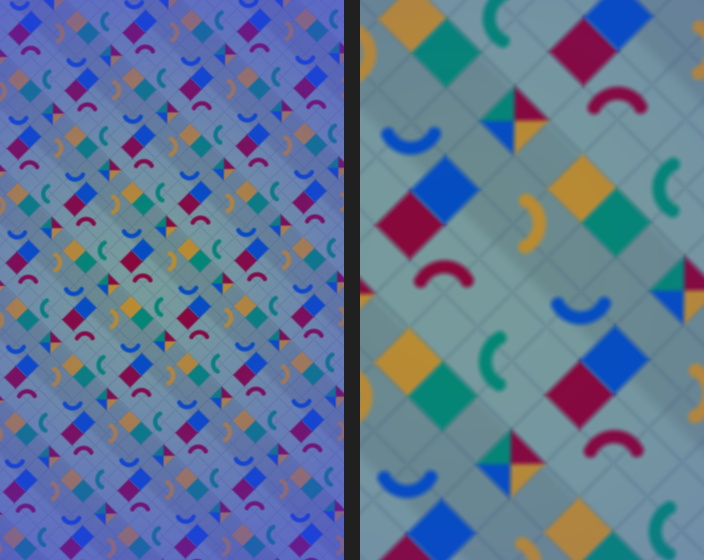
Left, the full canvas; right, a detail of the centre.
Reproduce this pattern procedurally as a WebGL 2 fragment shader.

```glsl
#version 300 es
precision highp float;

uniform vec2 u_resolution;
out vec4 fragColor;

const float CELLS = 5.0;                        // cells per side of a repeat
const vec2 CELL_SIZE = vec2(0.02922, 0.02859);  // in canvas heights
const vec2 ANCHOR = vec2(0.2142, 0.5326);       // left corner of a red cell

const vec3 GROUND = vec3(0.455, 0.60, 0.56);
const vec3 GROUT = vec3(0.22, 0.32, 0.42);
const vec3 RED = vec3(0.55, 0.02, 0.18);
const vec3 BLUE = vec3(0.0, 0.31, 0.74);
const vec3 TEAL = vec3(0.0, 0.55, 0.42);
const vec3 OCHRE = vec3(0.76, 0.57, 0.14);
const vec3 HAZE = vec3(0.25, 0.20, 0.95);

// Offset from a point to its nearest repeat.
vec2 wrapOffset(vec2 p, vec2 center) {
  return mod(p - center + 0.5 * CELLS, CELLS) - 0.5 * CELLS;
}

// Turns cell axes (up-right, down-right) into horizontal and vertical.
vec2 toUpright(vec2 q) {
  return vec2(q.x + q.y, q.x - q.y) * 0.70710678;
}

float squareDistance(vec2 q) {
  vec2 d = abs(q) - 0.5;
  return max(d.x, d.y);
}

// Distance to an arc about the origin, centered on the direction facing.
float arcDistance(vec2 q, vec2 facing, float radius, float halfAngle) {
  vec2 axis = normalize(facing);
  vec2 p = vec2(abs(axis.x * q.y - axis.y * q.x), dot(axis, q));
  vec2 tip = vec2(sin(halfAngle), cos(halfAngle));
  bool inside = tip.y * p.x < tip.x * p.y;
  return inside ? abs(length(p) - radius) : length(p - radius * tip);
}

float coverage(float d, float soft) {
  return 1.0 - smoothstep(-soft, soft, d);
}

vec3 paintSquare(vec3 base, vec3 ink, vec2 p, vec2 center, float soft) {
  return mix(base, ink, coverage(squareDistance(wrapOffset(p, center)), soft));
}

vec3 paintArc(vec3 base, vec3 ink, vec2 p, vec2 corner, vec2 facing, float soft) {
  float d = arcDistance(wrapOffset(p, corner), facing, 0.54, 1.08) - 0.135;
  return mix(base, ink, coverage(d, soft));
}

// Square cut into four triangles along its diagonals.
vec3 paintPinwheel(vec3 base, vec2 p, vec2 center, float soft) {
  vec2 q = wrapOffset(p, center);
  vec2 side = smoothstep(-soft, soft, toUpright(q));
  vec3 lower = mix(BLUE, OCHRE, side.x);
  vec3 upper = mix(TEAL, RED, side.x);
  return mix(base, mix(lower, upper, side.y), coverage(squareDistance(q), soft));
}

// Diagonal light bands and thin joints between cells.
vec3 paintGround(vec2 p, float soft) {
  float band = coverage(abs(wrapOffset(p, vec2(0.2)).x) - 1.25, 0.18);
  vec3 color = GROUND * mix(0.945, 1.055, band);
  vec2 joint = abs(fract(p - 0.5) - 0.5);
  float line = coverage(min(joint.x, joint.y) - 0.025, soft);
  return mix(color, GROUT, 0.22 * line);
}

void main() {
  vec2 uv = gl_FragCoord.xy / u_resolution.y;
  vec2 p = toUpright(uv - ANCHOR) / CELL_SIZE;
  float soft = max(0.09, 0.75 * fwidth(p.x));

  vec3 color = paintGround(p, soft);

  // Paired squares
  color = paintSquare(color, RED, p, vec2(0.5, 0.5), soft);
  color = paintSquare(color, BLUE, p, vec2(1.5, 0.5), soft);
  color = paintSquare(color, OCHRE, p, vec2(3.5, 2.5), soft);
  color = paintSquare(color, TEAL, p, vec2(3.5, 3.5), soft);

  color = paintPinwheel(color, p, vec2(3.5, 0.5), soft);

  // Arcs around cell corners
  color = paintArc(color, BLUE, p, vec2(2.0, 4.0), vec2(-1.0, 1.0), soft);
  color = paintArc(color, RED, p, vec2(0.0, 2.0), vec2(1.0, -1.0), soft);
  color = paintArc(color, OCHRE, p, vec2(2.0, 2.0), vec2(1.0, 1.0), soft);
  color = paintArc(color, TEAL, p, vec2(5.0, 4.0), vec2(-1.0, -1.0), soft);

  // Blue haze that grows away from the middle
  float reach = length(uv - vec2(0.27, 0.505));
  color = mix(color, HAZE, mix(0.06, 0.52, smoothstep(0.0, 0.65, reach)));

  fragColor = vec4(color, 1.0);
}
```
